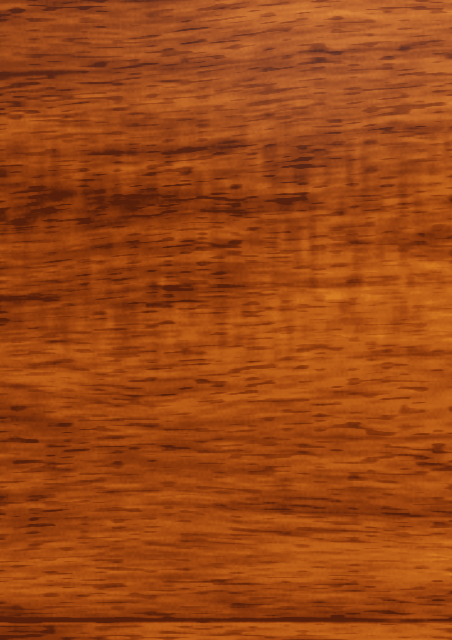
Write a WebGL 1 fragment shader that draws this texture.

```glsl
precision highp float;
// Polished reddish-brown wood with near-horizontal grain, dark growth lines and a soft sheen.
uniform vec2 u_resolution;

float hash(vec2 p) {
  vec3 q = fract(vec3(p.xyx) * 0.1031);
  q += dot(q, q.yzx + 33.33);
  return fract((q.x + q.y) * q.z);
}

float noise(vec2 p) {
  vec2 cell = floor(p);
  vec2 f = fract(p);
  f = f * f * (3.0 - 2.0 * f);
  float low = mix(hash(cell), hash(cell + vec2(1.0, 0.0)), f.x);
  float high = mix(hash(cell + vec2(0.0, 1.0)), hash(cell + vec2(1.0, 1.0)), f.x);
  return mix(low, high, f.y);
}

// Noise centred on zero
float wave(vec2 p) { return noise(p) - 0.5; }

// Grain coordinates: the fibres climb to the right, more so towards the top
vec2 grainSpace(vec2 p) {
  float slope = 0.075 * smoothstep(0.1, 0.95, p.y);
  float bend = 0.024 * wave(vec2(p.x * 4.0, p.y * 5.0 + 3.0));
  bend += 0.005 * wave(vec2(p.x * 13.0, p.y * 24.0));
  return vec2(p.x, p.y - slope * p.x + bend * smoothstep(0.03, 0.2, p.y));
}

// Thin dark growth lines, crisp below and fading out above
float growthLines(vec2 g) {
  float sum = 0.0;
  for (int i = 1; i < 9; i++) {
    float k = float(i);
    float d = g.y - 0.075 - 0.114 * k - 0.03 * (hash(vec2(k, 7.0)) - 0.5);
    float width = d > 0.0 ? 0.010 : 0.0025;
    float strength = 0.35 + 0.65 * noise(vec2(g.x * 5.0, k * 9.3));
    sum += strength * exp(-abs(d) / width);
  }
  return sum;
}

// Colour ramp from dark pores to bright orange
vec3 woodColor(float t) {
  vec3 c = mix(vec3(0.34, 0.12, 0.035), vec3(0.53, 0.21, 0.04), smoothstep(-0.05, 0.32, t));
  c = mix(c, vec3(0.64, 0.28, 0.06), smoothstep(0.27, 0.58, t));
  c = mix(c, vec3(0.74, 0.37, 0.09), smoothstep(0.5, 0.82, t));
  return mix(c, vec3(0.84, 0.48, 0.13), smoothstep(0.8, 1.15, t));
}

void main() {
  vec2 p = gl_FragCoord.xy / u_resolution.y;
  float across = gl_FragCoord.x / u_resolution.x;
  vec2 g = grainSpace(p);

  // Broad light: dim left side and middle, warmer lower right
  float tone = 0.57 + 0.16 * (across - 0.5);
  tone -= 0.13 * exp(-pow((p.y - 0.66) / 0.13, 2.0)) * (1.2 - across);
  tone += 0.10 * exp(-pow((p.y - 0.40) / 0.16, 2.0)) * across;
  tone -= 0.10 * smoothstep(0.25, 0.0, across) * smoothstep(0.6, 0.2, p.y);

  // Bands and fibres from coarse to fine
  tone += 0.28 * wave(vec2(g.x * 1.5, g.y * 15.0));
  tone += 0.34 * wave(vec2(g.x * 4.0 + 5.0, g.y * 48.0));
  tone += 0.30 * wave(vec2(g.x * 11.0, g.y * 115.0 + 9.0));
  tone += 0.30 * wave(vec2(g.x * 34.0, g.y * 230.0));
  tone += 0.10 * wave(p * 260.0);

  // Short dark pores, gathered in loose bands
  float gather = 0.4 + 0.6 * noise(vec2(g.x * 3.0, g.y * 22.0 + 40.0));
  float pores = smoothstep(0.60, 0.88, noise(vec2(g.x * 38.0 + 2.0, g.y * 290.0)));
  tone -= 0.42 * pores * gather;

  // Ripple figure crossing the fibres in the upper middle
  float rippleZone = smoothstep(0.38, 0.5, p.y) * smoothstep(0.92, 0.72, p.y);
  float ripple = wave(vec2(p.x * 85.0 + 0.8 * p.y, g.y * 26.0));
  ripple += 0.6 * wave(vec2(p.x * 38.0, g.y * 12.0 + 4.0));
  tone += 0.26 * ripple * rippleZone * (0.5 + noise(vec2(g.x * 4.0, g.y * 17.0)));

  // Growth lines, then the straight groove and its shaded band at the bottom
  tone -= 0.36 * growthLines(g);
  float grooveOffset = abs(p.y - 0.030 - 0.002 * wave(vec2(p.x * 9.0, 2.0)));
  float groove = smoothstep(0.006, 0.001, grooveOffset);
  float shade = smoothstep(0.026, 0.034, p.y) * smoothstep(0.085, 0.05, p.y);
  tone -= 0.55 * groove + 0.22 * shade * (1.1 - 0.5 * across);

  // Pale, less saturated sheen over the top, strongest to the right
  vec3 color = woodColor(tone);
  float sheen = smoothstep(0.66, 0.95, p.y) * (0.5 + 0.5 * smoothstep(0.0, 0.6, across));
  sheen += 0.3 * exp(-dot(p - vec2(0.5, 0.8), p - vec2(0.5, 0.8)) / 0.03);
  color += vec3(0.025, 0.055, 0.095) * sheen;

  gl_FragColor = vec4(color, 1.0);
}
```
